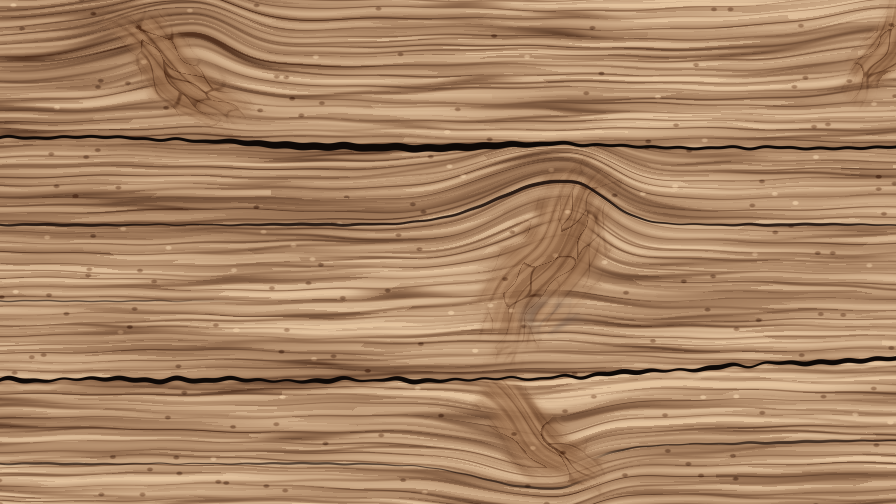
Write a Shadertoy shader that draws this texture.

```glsl
// Three weathered planks with dark gaps, long splits and slanted knots.
// Stretched cellular noise and layered sines make the fibres; each knot
// bends the grain around it and lays its own rotated, cracked grain on top.

vec2 hash2(vec2 p) {
    return fract(sin(vec2(dot(p, vec2(127.1, 311.7)), dot(p, vec2(269.5, 183.3)))) * 43758.5);
}

// Cellular noise: nearest distance, distance to the border, random cell value
vec3 cells(vec2 p) {
    vec2 base = floor(p);
    float near = 9.0, second = 9.0, id = 0.0;
    for (int j = -1; j <= 1; j++)
    for (int i = -1; i <= 1; i++) {
        vec2 cell = base + vec2(i, j);
        vec2 seed = hash2(cell);
        float d = length(cell + seed - p);
        if (d < near) {
            second = near;
            near = d;
            id = fract(seed.x * 17.0 + seed.y * 5.0);
        } else second = min(second, d);
    }
    return vec3(near, second - near, id);
}

// Brightness of fibres running along x
float grain(vec2 q) {
    q.y += 0.003 * sin(q.x * 9.0 + q.y * 21.0) + 0.0012 * sin(q.x * 31.0 - q.y * 47.0);
    vec3 strand = cells(q * vec2(1.1, 54.0));
    vec3 fibre = cells(q * vec2(4.0, 125.0) + 7.0);
    float rings = sin(q.y * 250.0 + 4.0 * sin(q.y * 37.0 + q.x) + 2.0 * sin(q.y * 91.0));
    float wear = 0.5 + 0.5 * sin(q.x * 5.0 + 3.0 * sin(q.y * 43.0));
    float furrow = 1.0 - smoothstep(0.0, 0.22, strand.y);
    return 0.72 + 0.5 * (0.45 - strand.x) + 0.34 * (fibre.z - 0.5) + 0.1 * rings
         - furrow * (0.2 + 0.35 * wear)
         + 0.06 * sin(q.y * 23.0 + q.x * 2.0) + 0.05 * sin(q.x * 3.1 - q.y * 9.0);
}

// Soft-edged stroke at signed distance d
float stroke(float d, float halfWidth) {
    float aa = 0.7 / iResolution.y;
    return 1.0 - smoothstep(halfWidth - aa, halfWidth + aa, abs(d));
}

void mainImage(out vec4 fragColor, in vec2 fragCoord) {
    vec2 p = fragCoord / iResolution.y;
    float x = p.x;

    // Gaps between planks, with ragged edges
    float ragged = 0.0016 * sin(x * 41.0 + 2.0 * sin(x * 17.0)) + 0.001 * sin(x * 113.0);
    float highGap = p.y - 0.727 + 0.02 * smoothstep(0.15, 0.8, x)
                  - 0.008 * exp(-pow((x - 1.1) / 0.12, 2.0)) - ragged;
    float lowGap = p.y - 0.246 - 0.041 * smoothstep(0.9, 1.8, x) - ragged * 1.6;
    float plank = step(0.0, lowGap) + step(0.0, highGap);

    // Knots: centre, lean, upward bend of the grain
    vec4 knots[4] = vec4[4](
        vec4(1.06, 0.14, -0.72, -0.05),
        vec4(1.09, 0.49, 1.03, 0.09),
        vec4(0.35, 0.86, -0.72, 0.06),
        vec4(1.76, 0.91, 1.1, 0.04));
    float bend = 0.0, knotMask = 0.0;
    vec2 knotUV = p;
    for (int i = 0; i < 4; i++) {
        if (plank != float(min(i, 2))) continue;
        vec4 k = knots[i];
        vec2 size = i == 1 ? vec2(0.2, 0.09) : i == 3 ? vec2(0.12, 0.05) : vec2(0.16, 0.06);
        vec2 d = p - k.xy;
        vec2 e = d - vec2(0.03, sign(k.w) * 0.6 * size.x);
        e /= vec2(e.x < 0.0 ? 0.18 : 0.11, 0.16);
        bend += k.w * exp(-dot(e, e));
        float c = cos(k.z), s = sin(k.z);
        vec2 local = vec2(c * d.x + s * d.y, c * d.y - s * d.x);
        local.y += 0.012 * sin(local.x * 24.0 + 1.0);
        float wobble = 0.1 * sin(p.y * 90.0 + 3.0 * sin(x * 30.0));
        float mask = 1.0 - smoothstep(0.45, 1.25, length(local / size) + wobble);
        if (mask > knotMask) { knotMask = mask; knotUV = local + float(i); }
    }
    vec2 wood = vec2(x + plank * 5.0, p.y - bend);

    // Plank tone: dark upper strip, sunlit patches, weathered blotches
    float tone = grain(wood);
    float middle = 1.0 - abs(plank - 1.0);
    tone -= 0.13 * middle * smoothstep(0.5, 0.58, wood.y);
    tone -= 0.12 * step(1.5, plank) * (1.0 - smoothstep(0.3, 0.8, x));
    tone += 0.14 * exp(-pow(length((p - vec2(0.85, 0.42)) / vec2(0.2, 0.12)), 2.0));
    tone += 0.06 * smoothstep(1.2, 1.7, x);
    tone += 0.16 * (0.45 - cells(p * vec2(3.0, 11.0)).x);

    // Knot wood: darker, grained along its lean, with short checks
    vec3 check = cells(knotUV * vec2(11.0, 30.0) + 0.2 * sin(knotUV.yx * 70.0));
    float knotTone = 0.6 * grain(knotUV * vec2(1.5, 0.8)) - 0.02;
    knotTone -= 0.5 * (1.0 - smoothstep(0.02, 0.13, check.y)) * smoothstep(0.35, 0.6, check.z);
    tone = mix(tone, knotTone, 0.85 * knotMask);

    // Scattered pits and pale chips
    vec3 speck = cells(p * vec2(16.0, 24.0));
    float dot1 = 1.0 - smoothstep(0.05, 0.13, speck.x);
    tone += dot1 * (0.3 * step(0.93, speck.z) - 0.45 * step(speck.z, 0.22));

    // Splits that follow the bent grain
    float w = wood.y + 0.5 * ragged;
    float thin = 0.0022 + 0.0009 * sin(x * 13.0);
    float split = middle * stroke(w - 0.554, thin + 0.0012 * exp(-pow((x - 1.0) / 0.3, 2.0)));
    split += 0.7 * middle * stroke(w - 0.403, 0.0015) * (1.0 - smoothstep(0.25, 0.5, x));
    float bottom = step(plank, 0.5);
    split += 0.75 * bottom * stroke(w - 0.08, thin * 0.8) * (1.0 - smoothstep(1.1, 1.18, x));
    split += 0.8 * bottom * stroke(w - 0.115 - 0.02 * (x - 1.2), thin) * smoothstep(1.16, 1.24, x);

    // Shade beside the gaps and a lit lip below them
    float nearest = min(abs(highGap), abs(lowGap));
    tone -= 0.28 * exp(-nearest * 110.0);
    tone += 0.3 * exp(-pow((lowGap + 0.012) / 0.005, 2.0)) * (0.5 + 0.5 * sin(x * 19.0));

    // Colour ramp from brown to cream
    tone = clamp(tone, -0.25, 1.12);
    vec3 color = mix(vec3(0.43, 0.30, 0.21), vec3(0.84, 0.71, 0.57), tone);
    color -= vec3(0.0, 0.02, 0.03) * max(0.0, 4.0 * tone * (1.0 - tone));
    color -= vec3(0.0, 0.015, 0.025) * knotMask;
    float stain = exp(-pow(length((p - vec2(1.09, 0.375)) / vec2(0.05, 0.03)), 2.0));
    color = mix(color, vec3(0.33, 0.27, 0.25), 0.6 * stain * smoothstep(0.2, 0.6, check.x));

    float highWidth = 0.003 + 0.0045 * smoothstep(0.35, 0.6, x) * (1.0 - smoothstep(0.9, 1.2, x));
    float lowWidth = 0.0036 + 0.0014 * sin(x * 23.0 + 2.0 * sin(x * 9.0));
    float gap = max(stroke(highGap, highWidth), stroke(lowGap, lowWidth));
    color = mix(color, vec3(0.12, 0.07, 0.05), min(split, 1.0) * 0.9);
    color = mix(color, vec3(0.06, 0.035, 0.025), gap);
    fragColor = vec4(color, 1.0);
}
```
